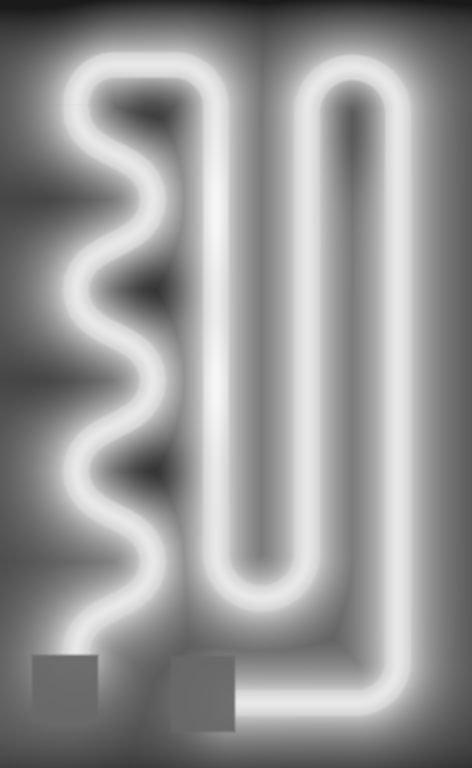
This background is drawn by a Shadertoy shader. Its source:

```glsl
#define HEIGHT 768.0       // canvas height in drawing units, y runs down
#define TUBE_RADIUS 12.5
#define TUBE_SOFTNESS 2.2
#define GLOW_REACH 38.0
#define GLOW_GAIN 0.53
#define AMBIENT 0.26
#define WAVE_MID vec2(114.5, 290.0)
#define WAVE_AMPLITUDE 38.5
#define WAVE_PERIOD 181.0
#define WAVE_STEPS 72

const float PI = 3.14159265;
const float FAR = 1e5;

float segment(vec2 p, vec2 a, vec2 b) {
    vec2 ab = b - a;
    return length(p - a - ab * clamp(dot(p - a, ab) / dot(ab, ab), 0.0, 1.0));
}

// Arc in the positive quadrant; its ends are covered by adjoining segments.
float quarterArc(vec2 q, float radius) {
    return min(q.x, q.y) >= 0.0 ? abs(length(q) - radius) : FAR;
}

float box(vec2 p, vec2 center, vec2 halfSize) {
    vec2 q = abs(p - center) - halfSize;
    return length(max(q, 0.0)) + min(max(q.x, q.y), 0.0);
}

float spot(vec2 p, vec2 center, vec2 size) {
    vec2 q = (p - center) / size;
    return exp(-dot(q, q));
}

// Rounded wave: the vertical term widens the bends and flattens the crossings.
vec2 wavePoint(float phase) {
    return WAVE_MID + vec2(-WAVE_AMPLITUDE * cos(phase),
                          WAVE_PERIOD * phase / (2.0 * PI) + 5.0 * sin(2.0 * phase));
}

float waveDistance(vec2 p) {
    float d = FAR;
    vec2 previous = wavePoint(-2.0 * PI);
    for (int i = 1; i <= WAVE_STEPS; i++) {
        vec2 next = wavePoint(PI * mix(-2.0, 4.0, float(i) / float(WAVE_STEPS)));
        d = min(d, segment(p, previous, next));
        previous = next;
    }
    return d;
}

float tubeDistance(vec2 p) {
    float d = waveDistance(p);
    // Upper left bend and shoulder
    d = min(d, quarterArc(vec2(115.0, 104.0) - p, 39.0));
    d = min(d, segment(p, vec2(115.0, 65.0), vec2(174.0, 65.0)));
    d = min(d, quarterArc((p - vec2(174.0, 107.0)) * vec2(1.0, -1.0), 42.0));
    // Long verticals joined by a trough and an arch
    d = min(d, segment(p, vec2(216.0, 107.0), vec2(216.0, 553.0)));
    d = min(d, quarterArc(vec2(abs(p.x - 261.5), p.y - 553.0), 45.5));
    d = min(d, segment(p, vec2(307.0, 553.0), vec2(307.0, 113.0)));
    d = min(d, quarterArc(vec2(abs(p.x - 352.5), 113.0 - p.y), 45.5));
    d = min(d, segment(p, vec2(398.0, 113.0), vec2(398.0, 661.0)));
    // Lower right bend and foot
    d = min(d, quarterArc(p - vec2(356.0, 661.0), 42.0));
    return min(d, segment(p, vec2(356.0, 703.0), vec2(235.0, 703.0)));
}

// Dark pockets beside the bends, with light falling off at the borders
float shadow(vec2 p) {
    float s = 0.13 * spot(p, vec2(354.0, 130.0), vec2(26.0, 60.0));
    for (int i = -1; i <= 1; i++) {
        float y = WAVE_MID.y + WAVE_PERIOD * float(i);
        s += 0.21 * spot(p, vec2(152.0, y), vec2(36.0, 34.0));
        s += 0.09 * spot(p, vec2(60.0, y - 0.5 * WAVE_PERIOD), vec2(55.0, 38.0));
    }
    s += 0.25 * exp(-p.y / 22.0);
    return s + 0.10 * exp((p.y - HEIGHT) / 30.0);
}

void mainImage(out vec4 fragColor, in vec2 fragCoord) {
    float unit = HEIGHT / iResolution.y;
    vec2 p = vec2(fragCoord.x, iResolution.y - fragCoord.y) * unit;
    float d = tubeDistance(p);
    float softness = max(TUBE_SOFTNESS, unit);

    // Halo
    float halo = AMBIENT + GLOW_GAIN * exp(-max(d - TUBE_RADIUS, 0.0) / GLOW_REACH);
    halo += 0.08 * spot(p, vec2(20.0, 740.0), vec2(150.0, 90.0));
    halo = max(halo - shadow(p), 0.1);

    // Tube, warmer where the wave bends close to the first vertical
    float core = 0.84 + 0.07 * (1.0 - smoothstep(0.0, TUBE_RADIUS, d));
    core += 0.06 * (spot(p, vec2(216.0, 210.0), vec2(30.0, 65.0))
                  + spot(p, vec2(216.0, 385.0), vec2(30.0, 55.0)));
    float tone = mix(halo, core, 1.0 - smoothstep(-softness, softness, d - TUBE_RADIUS));

    // Dull blocks hiding the tube ends
    float blocks = min(box(p, vec2(65.0, 688.0), vec2(33.0, 33.0)),
                       box(p, vec2(203.0, 694.0), vec2(32.0, 38.0)));
    tone = mix(tone, 0.41, 0.95 * (1.0 - smoothstep(-softness, softness, blocks)));

    fragColor = vec4(vec3(clamp(tone, 0.0, 1.0)), 1.0);
}
```
